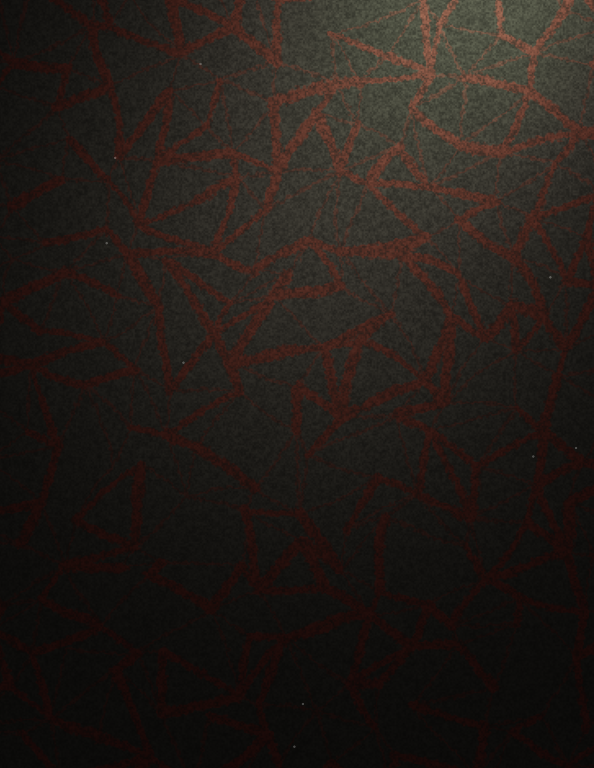
Reproduce this texture procedurally as a WebGL 2 fragment shader.

```glsl
#version 300 es
precision highp float;
// Dark paper under a glow from the upper right, covered by a net of coppery red strokes.
uniform vec2 u_resolution;
out vec4 fragColor;

float hash(vec2 p) {
  vec3 q = fract(p.xyx * vec3(0.1031, 0.1030, 0.0973));
  q += dot(q, q.yzx + 33.33);
  return fract((q.x + q.y) * q.z);
}

float noise(vec2 p) {
  vec2 i = floor(p), f = fract(p);
  f = f * f * (3.0 - 2.0 * f);
  return mix(mix(hash(i), hash(i + vec2(1, 0)), f.x),
             mix(hash(i + vec2(0, 1)), hash(i + vec2(1, 1)), f.x), f.y);
}

// Scattered node of the net, one per grid cell
vec2 node(vec2 cell) {
  return cell + 0.5 + 0.7 * (vec2(hash(cell + 17.3), hash(cell + 71.9)) - 0.5);
}

float segmentDistance(vec2 p, vec2 a, vec2 b) {
  vec2 ab = b - a;
  return length(p - a - ab * clamp(dot(p - a, ab) / dot(ab, ab), 0.0, 1.0));
}

// Ink of one edge: broad, hairline or absent
float stroke(vec2 p, vec2 cellA, vec2 cellB, float seed, float wobble, float blur) {
  float kind = hash(cellA * 1.7 + cellB * 2.3 + seed * 7.7);
  float d = segmentDistance(p, node(cellA), node(cellB));
  float hair = 0.6 * (1.0 - smoothstep(0.01, 0.02 + blur, d));
  float halfWidth = mix(0.06, 0.11, fract(kind * 37.0)) * wobble;
  float broad = 1.0 - smoothstep(halfWidth - blur, halfWidth + blur, d);
  return kind < 0.41 ? broad : (kind < 0.86 ? hair : 0.0);
}

// Triangulated net with random diagonals
float net(vec2 p, float wobble, float blur) {
  vec2 base = floor(p);
  float ink = 0.0;
  for (int y = -2; y <= 2; y++) {
    for (int x = -2; x <= 2; x++) {
      vec2 c = base + vec2(x, y);
      vec2 right = c + vec2(1, 0), up = c + vec2(0, 1);
      bool rising = hash(c + 5.1) < 0.5;
      ink = max(ink, stroke(p, c, right, 1.0, wobble, blur));
      ink = max(ink, stroke(p, c, up, 2.0, wobble, blur));
      ink = max(ink, stroke(p, rising ? c : right, rising ? c + 1.0 : up, 3.0, wobble, blur));
    }
  }
  return ink;
}

float glow(vec2 p, vec2 center, vec2 radius) {
  vec2 d = (p - center) / radius;
  return exp(-dot(d, d));
}

void main() {
  vec2 p = gl_FragCoord.xy / u_resolution.y;

  // Fine paper tooth
  float grain = 0.6 * noise(p * 470.0) + 0.4 * noise(p * 230.0 + 40.0);

  // Strokes, slightly bent and ragged
  vec2 bend = vec2(noise(p * 14.0), noise(p * 14.0 + 60.0)) - 0.5;
  vec2 q = mat2(0.92, 0.39, -0.39, 0.92) * (p + 0.016 * bend) * 15.5 + 40.0;
  q += 0.08 * (vec2(noise(p * 260.0 + 9.0), noise(p * 260.0 + 90.0)) - 0.5);
  float wobble = 0.8 + 0.4 * noise(p * 45.0 + 20.0);
  float ink = net(q, wobble, 0.015 + 8.0 / u_resolution.y);
  ink *= 0.6 + 0.4 * smoothstep(0.15, 0.55, grain);

  // Light falling off to the left and below
  float light = 0.042
    + 0.14 * glow(p, vec2(0.42, 0.71), vec2(0.36, 0.37))
    + 0.25 * glow(p, vec2(0.64, 1.06), vec2(0.30, 0.28));

  vec3 paper = light * mix(vec3(1.0, 0.95, 0.83), vec3(0.98, 1.01, 0.83), smoothstep(0.18, 0.32, light));
  vec3 copper = vec3(0.034, 0.010, 0.010) + light * vec3(1.15, 0.42, 0.30)
    + light * light * vec3(1.1, 1.9, 1.6);
  vec3 color = mix(paper, copper, ink) * (0.72 + 0.56 * grain);

  // Sparse pale dust
  vec2 dust = p * 90.0;
  float speck = step(0.9985, hash(floor(dust) + 3.7))
    * (1.0 - smoothstep(0.08, 0.2, length(fract(dust) - 0.5)));
  color += 0.22 * speck;

  fragColor = vec4(color, 1.0);
}
```
